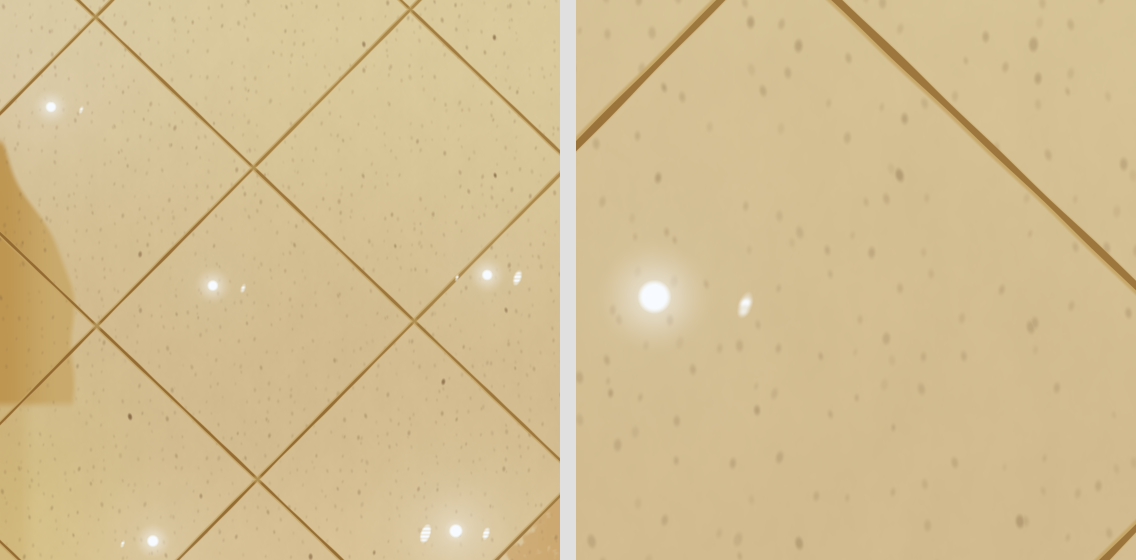
Left: the whole. Right: its middle third, enlarged.
Give the GLSL for this texture, as a WebGL 1 fragment shader.

```glsl
precision highp float;
// Glossy cream floor tiles laid diagonally, with thin brown grout, specks, lamp glints and a soft shadow.
uniform vec2 u_resolution;

// Tile lattice: one corner and the two edge vectors
const vec2 CORNER = vec2(0.4531, 0.7005);
const vec2 EDGE_A = vec2(0.2845, -0.2715);
const vec2 EDGE_B = vec2(0.2800, 0.2826);
const float TILE_SIZE = 0.395;
const float PERSPECTIVE = 0.009;
const float GROUT_HALF = 0.0021;

const vec3 CREAM_LOW = vec3(0.825, 0.738, 0.562);
const vec3 CREAM_HIGH = vec3(0.855, 0.790, 0.610);
const vec3 CREAM_YELLOW = vec3(0.825, 0.745, 0.510);
const vec3 GROUT_DARK = vec3(0.560, 0.400, 0.180);
const vec3 GROUT_PALE = vec3(0.680, 0.550, 0.310);
const vec3 GROUT_RIM = vec3(0.770, 0.640, 0.380);
const vec3 SHADOW_DEEP = vec3(0.735, 0.570, 0.290);
const vec3 SHADOW_SOFT = vec3(0.785, 0.660, 0.410);
const vec3 CORNER_TAN = vec3(0.795, 0.640, 0.410);
const vec3 SPECK = vec3(0.500, 0.380, 0.240);
const vec3 GLINT = vec3(0.970, 0.985, 1.000);

float hash(vec2 p) {
  return fract(sin(dot(p, vec2(127.1, 311.7))) * 4375.85);
}

// Layered sines, roughly -1 to 1
float ripple(vec2 p) {
  float sum = 0.0;
  float amp = 0.5;
  for (int i = 0; i < 4; i++) {
    sum += amp * sin(p.x + 1.7 * sin(p.y)) * cos(p.y + 1.3 * sin(p.x));
    p = mat2(1.3, 1.1, -1.1, 1.3) * p + 2.3;
    amp *= 0.6;
  }
  return sum;
}

// One jittered speck per cell, present with the given chance
float specks(vec2 p, float cells, float chance, float radius, float blur) {
  vec2 cell = floor(p * cells);
  vec2 seed = cell + cells;
  vec2 jitter = 0.2 + 0.6 * vec2(hash(seed + 3.1), hash(seed + 7.7));
  vec2 d = (p - (cell + jitter) / cells) * vec2(1.25, 0.8);
  d.x += 0.5 * (hash(seed + 5.3) - 0.5) * d.y;
  float r = radius * (0.6 + 0.6 * hash(seed + 9.2));
  float spot = 1.0 - smoothstep(r - blur, r + blur, length(d));
  return spot * step(hash(seed), chance) * (0.4 + 0.6 * hash(seed + 1.9));
}

float disc(vec2 d, float r, float blur) {
  return 1.0 - smoothstep(max(r - blur, 0.0), r + blur, length(d));
}

// Lamp reflection: bright core, halo and a smaller glint on either side
float lamp(vec2 p, vec2 center, float r, float halo, vec2 sides, float blur) {
  vec2 d = p - center;
  float light = disc(d, r, 0.003 + blur);
  light = max(light, 0.55 * exp(-dot(d, d) / (5.0 * r * r)));
  light = max(light, halo * exp(-length(d) / 0.055));
  for (int i = 0; i < 2; i++) {
    float side = float(i) * 2.0 - 1.0;
    float size = i == 0 ? sides.x : sides.y;
    vec2 s = d - vec2(side * 0.054, -0.005);
    s.x -= 0.25 * s.y;
    float glint = disc(s * vec2(1.25, 0.7), size, 0.002 + blur);
    light = max(light, glint * step(0.0005, size) * (0.85 + 0.15 * sin(s.y * 900.0)));
  }
  return light;
}

void main() {
  vec2 p = gl_FragCoord.xy / u_resolution;
  float px = 1.0 / min(u_resolution.x, u_resolution.y);

  // Lattice coordinates, whole numbers on the grout
  vec2 d = p - CORNER;
  vec2 tile = vec2(d.x * EDGE_B.y - d.y * EDGE_B.x, EDGE_A.x * d.y - EDGE_A.y * d.x);
  tile /= EDGE_A.x * EDGE_B.y - EDGE_A.y * EDGE_B.x;
  tile.x -= PERSPECTIVE * tile.x * tile.x;

  // Glazed ground
  vec3 color = mix(CREAM_LOW, CREAM_HIGH, smoothstep(0.35, 1.0, p.y + 0.12 * (p.x - 0.5)));
  color = mix(color, CREAM_YELLOW, 0.8 * smoothstep(0.35, 0.0, p.x) * smoothstep(0.45, 0.1, p.y));
  color += vec3(0.0, 0.004, 0.035) * smoothstep(0.55, 0.0, p.x) * smoothstep(0.5, 0.9, p.y);
  color += 0.018 * smoothstep(0.22, 0.0, p.y);
  color += 0.008 * (hash(floor(tile) + 4.0) - 0.5);
  color += 0.007 * ripple(p * vec2(42.0, 24.0)) + 0.004 * ripple(p * vec2(190.0, 120.0));

  // Shadow on the left and the tan reflection in the lower right corner
  float drop = 0.746 - p.y;
  float reach = 0.13 * smoothstep(-0.03, 0.28, drop) + 0.003 * sin(p.y * 45.0);
  float shadow = smoothstep(0.007, -0.007, p.x - reach) * smoothstep(-0.012, 0.01, drop);
  shadow *= mix(0.25 * smoothstep(0.07, 0.03, p.x), 1.0, smoothstep(0.268, 0.288, p.y));
  color = mix(color, mix(SHADOW_DEEP, SHADOW_SOFT, smoothstep(0.0, 0.11, p.x)), 0.9 * shadow);
  float tan_patch = smoothstep(1.99, 2.01, tile.x) * smoothstep(-0.5, 0.1, ripple(p * 55.0) + 6.0 * (p.x - 0.92));
  color = mix(color, CORNER_TAN, 0.85 * tan_patch);

  // Specks: fine, medium and a few dark ones
  float dirt = 0.22 * specks(p, 47.0, 0.5, 0.0022, 0.0012 + px);
  dirt = max(dirt, 0.36 * specks(p + 0.37, 23.0, 0.5, 0.0028, 0.0012 + px));
  dirt = max(dirt, 0.85 * specks(p + 0.71, 9.0, 0.14, 0.0036, 0.001 + px));
  color = mix(color, SPECK, dirt);

  // Grout: dark core, ochre rim on one side, paler toward the upper right and at crossings
  vec2 gap = (fract(tile + 0.5) - 0.5) * TILE_SIZE;
  vec2 width = GROUT_HALF * (1.0 + 0.15 * sin(tile.yx * 9.0) + 0.1 * sin(tile.yx * 31.0));
  vec2 core = 1.0 - smoothstep(width - px * 0.7, width + px * 0.7, abs(gap));
  vec2 rim = 1.0 - smoothstep(width, width + 0.0016 + px, abs(gap + 0.0009));
  float fade = smoothstep(0.7, 1.5, p.x + p.y) * 0.8;
  float crossing = 1.0 - smoothstep(0.003, 0.012, length(gap));
  color = mix(color, GROUT_RIM, 0.8 * max(rim.x, rim.y));
  vec3 grout = mix(GROUT_DARK, GROUT_PALE, max(fade * (core.x > core.y ? 1.0 : 0.6), crossing));
  color = mix(color, grout, 0.92 * max(core.x, core.y));

  // Lamp reflections
  float light = lamp(p, vec2(0.091, 0.809), 0.0100, 0.10, vec2(0.0, 0.0030), px);
  light = max(light, lamp(p, vec2(0.380, 0.490), 0.0100, 0.10, vec2(0.0, 0.0040), px));
  light = max(light, lamp(p, vec2(0.870, 0.509), 0.0100, 0.10, vec2(0.0025, 0.0080), px));
  light = max(light, lamp(p, vec2(0.814, 0.052), 0.0125, 0.45, vec2(0.0110, 0.0070), px));
  light = max(light, lamp(p, vec2(0.273, 0.034), 0.0110, 0.18, vec2(0.0030, 0.0), px));
  color = mix(color, GLINT, light);

  gl_FragColor = vec4(color, 1.0);
}
```
